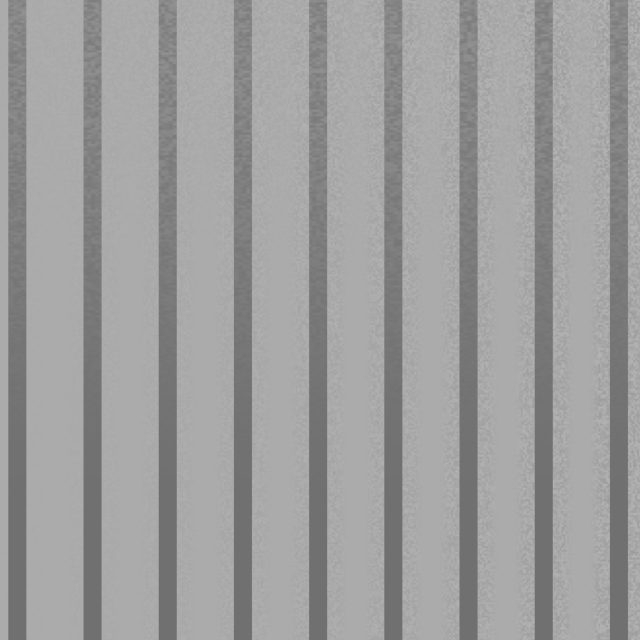
Write a WebGL 1 fragment shader that draws this pattern.

```glsl
precision highp float;
// Grey panels split by nine dark vertical grooves, with grain growing to the right and to the top.

uniform vec2 u_resolution;

const float PERIOD = 0.1175;        // groove spacing
const float GROOVE_START = 0.0130;  // left edge of the first groove
const float GROOVE_WIDTH = 0.0282;
const float PANEL_GREY = 0.670;
const float GROOVE_LOW = 0.440;     // groove grey at the bottom
const float GROOVE_HIGH = 0.530;    // groove grey at the top
const float GRAIN_CELLS = 330.0;    // grains across the canvas
const float FLANK_GRAIN = 0.095;    // panel sides, strongest at the right
const float CORE_GRAIN = 0.050;     // panel centres, strongest at the top
const float GROOVE_GRAIN = 0.090;   // grooves, strongest at the top

float hash(vec2 p) {
  vec3 q = fract(vec3(p.xyx) * 0.1031);
  q += dot(q, q.yzx + 33.33);
  return fract((q.x + q.y) * q.z);
}

// Smooth value noise centred on zero
float grain(vec2 p) {
  vec2 cell = floor(p);
  vec2 f = fract(p);
  f = f * f * (3.0 - 2.0 * f);
  float low = mix(hash(cell), hash(cell + vec2(1.0, 0.0)), f.x);
  float high = mix(hash(cell + vec2(0.0, 1.0)), hash(cell + vec2(1.0, 1.0)), f.x);
  return mix(low, high, f.y) - 0.5;
}

// Plain side panel: smooth core below, rough flanks towards the right
float panelGrey(vec2 uv, float across) {
  float flank = smoothstep(0.10, 0.34, abs(across - 0.5));
  float flankAmount = FLANK_GRAIN * (0.05 + 0.95 * uv.x) * flank;
  float coreAmount = CORE_GRAIN * (0.4 + 0.8 * uv.x)
                   * smoothstep(0.45, 1.0, uv.y) * (1.0 - 0.7 * flank);
  float noise = grain(uv * GRAIN_CELLS);
  return PANEL_GREY - 0.12 * flankAmount + (flankAmount + coreAmount) * noise;
}

// Groove: lighter and rougher upwards, with grains drawn out sideways
float grooveGrey(vec2 uv) {
  float rise = smoothstep(0.2, 1.0, uv.y);
  float noise = grain(uv * GRAIN_CELLS * vec2(0.5, 0.85) + 57.0);
  return mix(GROOVE_LOW, GROOVE_HIGH, rise) + GROOVE_GRAIN * rise * noise;
}

void main() {
  vec2 uv = gl_FragCoord.xy / u_resolution;
  float pixel = 1.0 / u_resolution.x;

  // Position measured from the left edge of the nearest repeat
  float x = mod(uv.x - GROOVE_START, PERIOD);
  float across = (x - GROOVE_WIDTH) / (PERIOD - GROOVE_WIDTH);

  // Signed distance to the groove, wrapped over the repeat
  float offset = mod(x - 0.5 * GROOVE_WIDTH + 0.5 * PERIOD, PERIOD) - 0.5 * PERIOD;
  float edge = abs(offset) - 0.5 * GROOVE_WIDTH;
  float groove = 1.0 - smoothstep(-0.7 * pixel, 0.7 * pixel, edge);

  float grey = mix(panelGrey(uv, across), grooveGrey(uv), groove);
  gl_FragColor = vec4(vec3(grey), 1.0);
}
```
